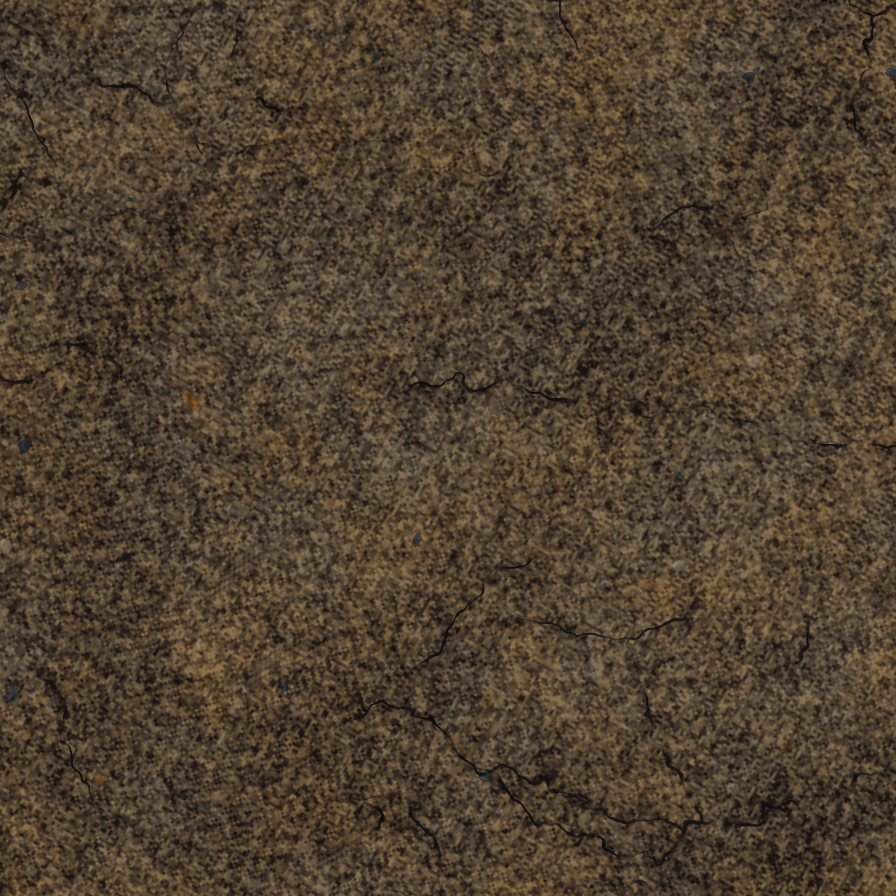
Reproduce this texture procedurally as a three.js fragment shader.

```glsl
// Dry brown soil: mottled earth with fine grit, half-buried pebbles and thin broken cracks.
// A tone built from layered noise picks the earth colour; scattered stones and warped
// Voronoi borders (the cracks) are laid over it.
varying vec2 vUv;

const vec3 EARTH_DARK = vec3(0.13, 0.10, 0.085);
const vec3 EARTH_LIGHT = vec3(0.45, 0.37, 0.265);
const vec3 WARM_SHIFT = vec3(0.07, 0.0, -0.08);
const vec3 CRACK_COLOR = vec3(0.05, 0.045, 0.06);
const vec3 STONE_PALE = vec3(0.47, 0.42, 0.35);
const vec3 STONE_OCHRE = vec3(0.47, 0.30, 0.13);
const vec3 STONE_BLUE = vec3(0.14, 0.17, 0.21);
const vec3 STONE_GREEN = vec3(0.12, 0.21, 0.17);
const float MEAN_TONE = 0.60;
const float MOTTLE = 0.55;
const float GRIT = 0.85;
const float CRACK_WIDTH = 0.0017;
const float SOFT_EDGE = 0.002;

float hash(vec2 p) {
  return fract(sin(dot(p, vec2(127.1, 311.7))) * 43758.5453);
}

vec2 hash2(vec2 p) {
  return vec2(hash(p), hash(p + 57.3));
}

float noise(vec2 p) {
  vec2 i = floor(p), f = fract(p);
  f = f * f * (3.0 - 2.0 * f);
  return mix(mix(hash(i), hash(i + vec2(1.0, 0.0)), f.x),
             mix(hash(i + vec2(0.0, 1.0)), hash(i + 1.0), f.x), f.y);
}

mat2 rotation(float a) {
  return mat2(cos(a), sin(a), -sin(a), cos(a));
}

float fbm(vec2 p) {
  float sum = 0.0, amp = 0.5;
  for (int i = 0; i < 5; i++) {
    sum += amp * noise(p);
    p = rotation(0.6) * p * 2.03 + 17.0;
    amp *= 0.5;
  }
  return sum / 0.97;
}

// Scattered irregular stones: x coverage, y relief light, z random id
vec3 stones(vec2 uv, float scale, float share, vec2 radii) {
  vec2 p = uv * scale, cell = floor(p);
  vec3 result = vec3(0.0);
  for (int y = -1; y <= 1; y++) {
    for (int x = -1; x <= 1; x++) {
      vec2 id = cell + vec2(float(x), float(y));
      vec2 rnd = hash2(id + scale);
      float size = hash(id + 9.7);
      float radius = mix(radii.x, radii.y, size * size);
      vec2 offset = p - id - 0.15 - 0.7 * rnd;
      vec2 d = rotation(rnd.x * 6.28) * offset;
      float wobble = 0.7 * (noise(d / radius * 1.5 + id * 3.1) - 0.5);
      float r = length(d * vec2(1.0, 1.0 + 0.6 * rnd.y)) / radius + wobble;
      float edge = SOFT_EDGE * scale / radius;
      float cover = (1.0 - smoothstep(1.0 - edge, 1.0 + edge * 0.5, r))
                  * step(hash(id + 31.9), share);
      float light = dot(offset, vec2(-0.5, 0.8)) / radius - 0.9 * smoothstep(0.65, 1.0, r);
      result = mix(result, vec3(cover, light, hash(id + 73.1)), cover);
    }
  }
  return result;
}

// Distance to the nearest Voronoi border, in canvas units
float borderDistance(vec2 uv, float scale) {
  vec2 p = uv * scale, cell = floor(p), nearest = vec2(9.0);
  for (int k = 0; k < 9; k++) {
    vec2 id = cell + vec2(mod(float(k), 3.0), floor(float(k) / 3.0)) - 1.0;
    vec2 r = id + hash2(id + scale) - p;
    if (dot(r, r) < dot(nearest, nearest)) nearest = r;
  }
  float d = 9.0;
  for (int k = 0; k < 25; k++) {
    vec2 id = cell + vec2(mod(float(k), 5.0), floor(float(k) / 5.0)) - 2.0;
    vec2 r = id + hash2(id + scale) - p, gap = r - nearest;
    if (dot(gap, gap) > 0.0001) d = min(d, dot(0.5 * (nearest + r), normalize(gap)));
  }
  return d / scale;
}

// Broken cracks: x dark core, y soft shade beside it
vec2 cracks(vec2 uv, float scale, float gaps) {
  vec2 bend = vec2(fbm(uv * 7.0), fbm(uv * 7.0 + 41.0)) - 0.5;
  vec2 jag = vec2(noise(uv * 45.0), noise(uv * 45.0 + 23.0)) - 0.5;
  vec2 nick = vec2(noise(uv * 110.0), noise(uv * 110.0 + 67.0)) - 0.5;
  float d = borderDistance(uv + 0.14 * bend + 0.014 * jag + 0.007 * nick, scale);
  float zone = smoothstep(gaps, gaps + 0.2, noise(uv * 5.5 + scale * 7.0));
  float open = zone * smoothstep(0.35, 0.7, noise(uv * 32.0 + scale));
  float width = CRACK_WIDTH * (0.2 + open);
  float core = 1.0 - smoothstep(width * 0.4, width * 0.4 + SOFT_EDGE, d);
  return vec2(core * (0.25 * zone + 0.75 * open), zone * exp(-d * 150.0));
}

void main() {
  vec2 uv = vUv, grainUv = rotation(0.5) * vUv;

  // Earth tone: gentle mottling, then grit at three sizes
  float tone = MEAN_TONE + MOTTLE * (fbm(uv * 8.0 + 3.0) - 0.5);
  tone += GRIT * (0.35 * noise(grainUv * 65.0) + 0.75 * noise(grainUv * 150.0)
        + 1.2 * noise(grainUv * 310.0 + 5.0) - 1.15);

  // Half-buried pebbles shade the tone
  vec3 small = stones(uv, 72.0, 0.5, vec2(0.15, 0.45));
  vec3 large = stones(uv + 0.37, 30.0, 0.4, vec2(0.12, 0.38));
  tone += small.x * (0.2 * small.y + 0.45 * (small.z - 0.4));
  tone = mix(tone, 0.5 * tone + 0.32, 0.7 * large.x);
  tone += large.x * (0.22 * large.y + 0.35 * (large.z - 0.4));

  // Two crack networks and their shade
  vec2 crack = max(cracks(uv, 3.3, 0.4), 0.85 * cracks(uv + 0.21, 5.5, 0.52));
  tone -= 0.22 * crack.y;

  // Warm and grey patches, weaker in the dark
  vec3 color = mix(EARTH_DARK, EARTH_LIGHT, clamp(tone, -0.1, 1.25));
  float warmth = fbm(uv * 12.0 + 60.0) + 0.5 * noise(grainUv * 130.0 + 80.0) - 0.75;
  color += WARM_SHIFT * warmth * clamp(tone + 0.1, 0.0, 1.0);

  // Rare coloured stones
  vec3 rare = stones(uv + 0.11, 11.0, 0.34, vec2(0.05, 0.13));
  vec3 stone = rare.z < 0.5 ? STONE_PALE : STONE_OCHRE;
  stone = rare.z > 0.66 ? STONE_BLUE : stone;
  stone = rare.z > 0.86 ? STONE_GREEN : stone;
  stone *= 0.7 + 0.4 * tone + 0.15 * rare.y;
  color = mix(color, stone, 0.75 * rare.x);

  color = mix(color, CRACK_COLOR, 0.95 * crack.x);
  gl_FragColor = vec4(color, 1.0);
}
```
